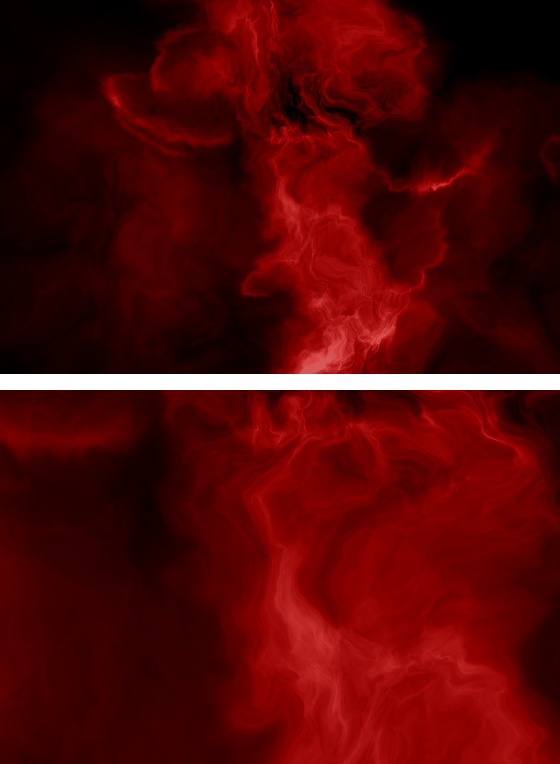
Top: the whole. Bottom: its middle third, enlarged.
Reproduce this texture procedurally as a Shadertoy shader.

```glsl
// Red smoke on black: a bright plume that rises, narrows and billows out,
// with curled sheets at its sides and thin haze around it.
// Warped noise bends soft masks and arcs into one density, coloured by a ramp.

#define BROAD_WARP 0.26
#define FINE_WARP 0.13
#define WISP_WARP 0.06
#define HAZE_LEVEL 1.0
#define PLUME_LEVEL 1.0
#define CURL_LEVEL 0.27
#define GLOW_LEVEL 0.25
#define SMOKE_RED vec3(1.0, 0.0, 0.0)
#define GLOW_TINT vec3(0.0, 0.34, 0.34)

float hash(vec2 p) {
    return fract(sin(dot(p, vec2(127.1, 311.7))) * 43758.547);
}

float noise(vec2 p) {
    vec2 cell = floor(p), f = fract(p);
    f = f * f * f * (f * (f * 6.0 - 15.0) + 10.0);
    float low = mix(hash(cell), hash(cell + vec2(1, 0)), f.x);
    float high = mix(hash(cell + vec2(0, 1)), hash(cell + vec2(1, 1)), f.x);
    return mix(low, high, f.y);
}

const mat2 OCTAVE_TURN = mat2(1.6, 1.2, -1.2, 1.6);

float fbm(vec2 p) {
    float sum = 0.0, amp = 0.5;
    for (int i = 0; i < 5; i++) {
        sum += amp * noise(p);
        p = OCTAVE_TURN * p + 3.7;
        amp *= 0.5;
    }
    return sum;
}

// Thin bright creases of many sizes, like smoke sheets seen edge on
float folds(vec2 p) {
    float sum = 0.0, amp = 0.36;
    for (int i = 0; i < 5; i++) {
        float crease = 1.0 - abs(2.0 * noise(p) - 1.0);
        sum += amp * crease * crease;
        p = OCTAVE_TURN * p + 5.1;
        amp *= 0.66;
    }
    return sum;
}

vec2 warp(vec2 p, float scale, float amount) {
    vec2 q = p * scale;
    return p + amount * (vec2(fbm(q + 2.3), fbm(q + 17.9)) - 0.48);
}

float blob(vec2 p, vec2 centre, vec2 radius) {
    vec2 q = (p - centre) / radius;
    return exp(-dot(q, q));
}

// Arc around the given heading: crisp outside, fading inward
float curl(vec2 p, vec2 centre, vec2 radius, float heading, float thickness) {
    vec2 q = (p - centre) / radius;
    float len = length(q);
    float d = (len - 1.0) * min(radius.x, radius.y) / thickness;
    float edge = d > 0.0 ? exp(-d * d) : exp(d * 0.5);
    float facing = dot(q / max(len, 0.001), vec2(cos(heading), sin(heading)));
    return edge * smoothstep(-0.3, 0.7, facing);
}

// Column that narrows at mid height and billows at the top
float plumeMask(vec2 p) {
    float centre = 0.93 - 0.17 * p.y + 0.03 * sin(p.y * 9.0);
    float width = mix(0.25, 0.18, smoothstep(0.0, 0.45, p.y));
    width += 0.19 * smoothstep(0.62, 0.82, p.y);
    return smoothstep(1.1, 0.55, abs(p.x - centre) / width);
}

float hazeMask(vec2 p) {
    float left = 1.1 * blob(p, vec2(0.40, 0.38), vec2(0.46, 0.42));
    float right = blob(p, vec2(1.24, 0.42), vec2(0.36, 0.45));
    right *= smoothstep(0.79, 0.72, p.y);
    float ground = 0.6 * blob(p, vec2(1.2, 0.05), vec2(0.5, 0.16));
    return min(left + right + ground, 1.1);
}

float curls(vec2 p) {
    float sum = curl(p, vec2(0.48, 0.83), vec2(0.08, 0.10), 2.8, 0.014);
    sum += curl(p, vec2(0.47, 0.73), vec2(0.17, 0.11), 4.2, 0.016);
    sum += 0.7 * curl(p, vec2(0.45, 0.70), vec2(0.14, 0.13), 3.6, 0.009);
    sum += curl(p, vec2(1.13, 0.61), vec2(0.17, 0.12), 4.8, 0.012);
    sum += 0.9 * curl(p, vec2(1.08, 0.33), vec2(0.11, 0.12), 5.7, 0.010);
    sum += curl(p, vec2(0.71, 0.27), vec2(0.06, 0.045), 3.0, 0.009);
    sum += 0.9 * curl(p, vec2(0.75, 0.60), vec2(0.08, 0.07), 1.0, 0.010);
    sum += 0.9 * curl(p, vec2(1.08, 0.93), vec2(0.04, 0.08), 0.0, 0.009);
    return sum + 0.7 * curl(p, vec2(1.50, 0.55), vec2(0.06, 0.08), 2.5, 0.009);
}

float glow(vec2 p) {
    float sum = blob(p, vec2(0.95, 0.06), vec2(0.13, 0.10));
    sum += 0.9 * blob(p, vec2(0.82, 0.00), vec2(0.10, 0.06));
    sum += 1.1 * blob(p, vec2(0.52, 0.79), vec2(0.09, 0.08));
    sum += 0.7 * blob(p, vec2(0.72, 0.92), vec2(0.07, 0.10));
    return sum + 1.1 * blob(p, vec2(1.17, 0.50), vec2(0.05, 0.02));
}

void mainImage(out vec4 fragColor, in vec2 fragCoord) {
    vec2 p = fragCoord / iResolution.y;
    vec2 broad = warp(p, 3.2, BROAD_WARP);
    vec2 fine = warp(broad, 8.0, FINE_WARP);
    vec2 wisp = warp(fine, 17.0, WISP_WARP);
    float cloud = fbm(fine * 5.0);
    float strands = folds(wisp * vec2(10.0, 7.0) + 8.0) - 0.40;

    // Plume, thinned by dark pockets around its neck
    float plume = plumeMask(fine);
    float pocket = blob(p, vec2(0.88, 0.71), vec2(0.24, 0.11));
    float body = 0.25 + 0.46 * cloud + 0.38 * strands;
    body -= pocket * (0.26 - 0.8 * strands);
    float density = PLUME_LEVEL * plume * max(body, 0.0);

    // Haze, curled sheets and bright cores
    float haze = max(0.46 * cloud - 0.03 + 0.15 * strands, 0.0);
    density += HAZE_LEVEL * hazeMask(broad) * haze * (1.0 - 0.75 * plume);
    vec2 bent = mix(p, wisp, 0.55);
    float sheet = max(0.4 + cloud + 0.8 * strands, 0.0);
    density += CURL_LEVEL * curls(bent) * sheet * (1.0 - 0.4 * plume);
    density += GLOW_LEVEL * glow(bent) * (0.45 + cloud + 1.2 * strands);

    vec3 colour = SMOKE_RED * min(density, 0.84);
    colour += GLOW_TINT * smoothstep(0.53, 1.0, density);
    fragColor = vec4(colour, 1.0);
}
```
